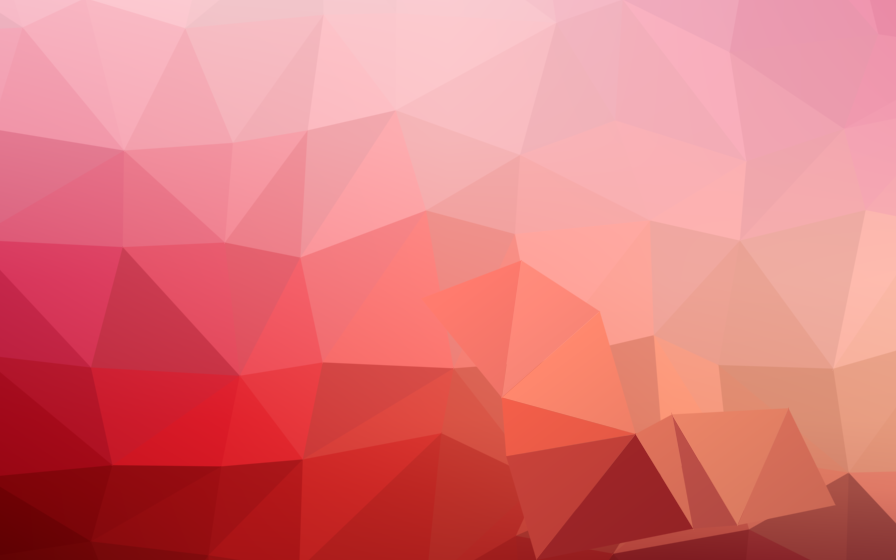
This background is drawn by a WebGL 1 fragment shader. Its source:

```glsl
precision highp float;
uniform vec2 u_resolution;

const float ASPECT = 1.6;
const float CELL = 0.19;
const float JITTER = 0.58;

float hash(vec2 p) {
  return fract(sin(dot(p, vec2(127.1, 311.7))) * 43758.5453);
}

float cross2(vec2 a, vec2 b) {
  return a.x * b.y - a.y * b.x;
}

// Five colours spread evenly from left to right
vec3 ramp(float x, vec3 a, vec3 b, vec3 c, vec3 d, vec3 e) {
  float t = clamp(x, 0.0, 1.0) * 4.0;
  vec3 col = mix(a, b, clamp(t, 0.0, 1.0));
  col = mix(col, c, clamp(t - 1.0, 0.0, 1.0));
  col = mix(col, d, clamp(t - 2.0, 0.0, 1.0));
  return mix(col, e, clamp(t - 3.0, 0.0, 1.0));
}

float band(float y, float low, float high) {
  return clamp((y - low) / (high - low), 0.0, 1.0);
}

// Dark red floor rising through coral to pale pink
vec3 palette(vec2 p) {
  float x = p.x / ASPECT;
  vec3 ground = ramp(x, vec3(0.30, 0.0, 0.0), vec3(0.60, 0.06, 0.07),
    vec3(0.62, 0.11, 0.10), vec3(0.48, 0.10, 0.12), vec3(0.50, 0.16, 0.18));
  vec3 ember = ramp(x, vec3(0.50, 0.0, 0.02), vec3(0.72, 0.07, 0.09),
    vec3(0.80, 0.20, 0.17), vec3(0.80, 0.39, 0.31), vec3(0.82, 0.46, 0.38));
  vec3 coral = ramp(x, vec3(0.62, 0.03, 0.10), vec3(0.82, 0.11, 0.16),
    vec3(0.95, 0.35, 0.29), vec3(0.94, 0.56, 0.44), vec3(0.93, 0.63, 0.51));
  vec3 rose = ramp(x, vec3(0.79, 0.17, 0.33), vec3(0.92, 0.36, 0.43),
    vec3(0.98, 0.55, 0.52), vec3(0.98, 0.68, 0.64), vec3(0.98, 0.73, 0.67));
  vec3 blush = ramp(x, vec3(0.92, 0.52, 0.61), vec3(0.95, 0.63, 0.67),
    vec3(0.98, 0.74, 0.75), vec3(0.96, 0.68, 0.71), vec3(0.94, 0.62, 0.69));
  vec3 sky = ramp(x, vec3(0.95, 0.72, 0.77), vec3(0.97, 0.79, 0.81),
    vec3(0.98, 0.80, 0.82), vec3(0.95, 0.68, 0.75), vec3(0.93, 0.55, 0.66));
  vec3 col = mix(ground, ember, band(p.y, 0.0, 0.125));
  col = mix(col, coral, band(p.y, 0.125, 0.25));
  col = mix(col, rose, band(p.y, 0.25, 0.5));
  col = mix(col, blush, band(p.y, 0.5, 0.75));
  return mix(col, sky, band(p.y, 0.75, 1.0));
}

// Smooth coverage of a triangle, wound either way
float coverage(vec2 p, vec2 a, vec2 b, vec2 c, float soft) {
  float side = sign(cross2(b - a, c - a));
  float ab = cross2(b - a, p - a) / length(b - a);
  float bc = cross2(c - b, p - b) / length(c - b);
  float ca = cross2(a - c, p - c) / length(a - c);
  return smoothstep(-soft, soft, min(min(side * ab, side * bc), side * ca));
}

vec2 meshPoint(vec2 id) {
  vec2 jitter = vec2(hash(id), hash(id + 37.3)) - 0.5;
  return (id + JITTER * jitter) * CELL;
}

// Weighted colour of one mesh triangle, weight in alpha
vec4 meshFacet(vec2 p, vec2 a, vec2 b, vec2 c, float soft) {
  float weight = coverage(p, a, b, c, soft);
  vec2 center = (a + b + c) / 3.0;
  float seed = hash(center * 17.0);
  float contrast = mix(0.28, 0.05, smoothstep(0.0, 0.75, center.y));
  vec3 col = mix(palette(center), palette(p), 0.35);
  col *= 1.0 + contrast * (seed - 0.5);
  return vec4(col, 1.0) * weight;
}

vec3 mesh(vec2 p, float soft) {
  vec4 sum = vec4(palette(p), 1.0) * 0.001;
  vec2 base = floor(p / CELL);
  for (int j = -1; j <= 1; j++) {
    for (int i = -1; i <= 1; i++) {
      vec2 id = base + vec2(float(i), float(j));
      vec2 a = meshPoint(id);
      vec2 b = meshPoint(id + vec2(1.0, 0.0));
      vec2 c = meshPoint(id + vec2(1.0, 1.0));
      vec2 d = meshPoint(id + vec2(0.0, 1.0));
      bool flip = hash(id + 71.7) > 0.5;
      sum += meshFacet(p, a, b, flip ? d : c, soft);
      sum += meshFacet(p, flip ? b : a, c, d, soft);
    }
  }
  return sum.rgb / sum.a;
}

// Lays one large lit facet over the mesh
vec3 facet(vec3 under, vec2 p, vec2 a, vec2 b, vec2 c, vec3 tint, float soft) {
  float light = 1.0 + 0.35 * dot(p - (a + b + c) / 3.0, vec2(-0.6, 0.8));
  return mix(under, tint * light, coverage(p, a, b, c, soft));
}

void main() {
  vec2 p = gl_FragCoord.xy / u_resolution * vec2(ASPECT, 1.0);
  float soft = 0.9 / u_resolution.y;
  vec3 col = mesh(p, soft);

  // Central coral fold and the dark slope below it
  vec2 hub = vec2(0.752, 0.467), crest = vec2(0.931, 0.535);
  vec2 shoulder = vec2(1.071, 0.444), hollow = vec2(0.896, 0.29);
  vec2 peak = vec2(1.135, 0.225), bank = vec2(0.904, 0.185);
  vec2 foot = vec2(0.958, 0.0), valley = vec2(1.238, 0.056);
  vec2 ridge = vec2(1.2, 0.26), notch = vec2(1.317, 0.062);
  vec2 brow = vec2(1.408, 0.271), gully = vec2(1.492, 0.098);
  col = facet(col, p, hub, crest, hollow, vec3(0.98, 0.47, 0.42), soft);
  col = facet(col, p, crest, shoulder, hollow, vec3(0.99, 0.53, 0.47), soft);
  col = facet(col, p, shoulder, peak, hollow, vec3(0.98, 0.52, 0.42), soft);
  col = facet(col, p, hollow, peak, bank, vec3(0.93, 0.36, 0.28), soft);
  col = facet(col, p, bank, peak, foot, vec3(0.76, 0.25, 0.22), soft);
  col = facet(col, p, peak, valley, foot, vec3(0.60, 0.14, 0.15), soft);
  col = facet(col, p, peak, ridge, valley, vec3(0.86, 0.44, 0.35), soft);
  col = facet(col, p, ridge, notch, valley, vec3(0.72, 0.30, 0.27), soft);
  col = facet(col, p, ridge, brow, notch, vec3(0.89, 0.50, 0.39), soft);
  col = facet(col, p, brow, gully, notch, vec3(0.82, 0.42, 0.34), soft);
  gl_FragColor = vec4(clamp(col, 0.0, 1.0), 1.0);
}
```
